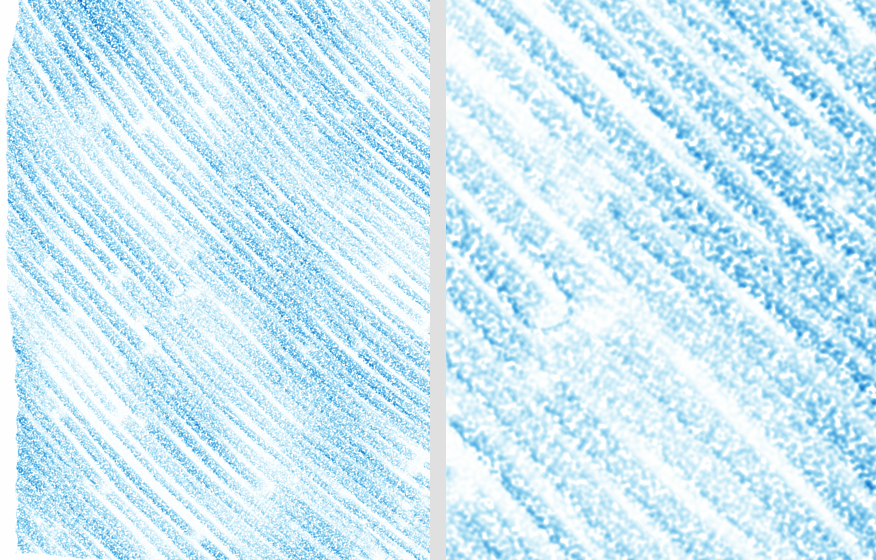
Left, the full canvas; right, a detail of the centre.
Reproduce this texture procedurally as a Shadertoy shader.

```glsl
const vec3 PAPER = vec3(0.995, 0.998, 0.995);
const vec3 BLUE_ABSORPTION = vec3(1.0, 0.355, 0.11);

float hash(vec2 p) {
    return fract(sin(dot(p, vec2(127.1, 311.7))) * 43758.5);
}

vec2 randomDirection(vec2 cell) {
    float angle = 6.2832 * hash(cell);
    return vec2(cos(angle), sin(angle));
}

float gradientNoise(vec2 p) {
    vec2 i = floor(p), f = fract(p);
    vec2 u = f * f * f * (f * (f * 6.0 - 15.0) + 10.0);
    vec2 e = vec2(0.0, 1.0);
    float a = dot(randomDirection(i), f);
    float b = dot(randomDirection(i + e.yx), f - e.yx);
    float c = dot(randomDirection(i + e.xy), f - e.xy);
    float d = dot(randomDirection(i + e.yy), f - e.yy);
    return mix(mix(a, b, u.x), mix(c, d, u.x), u.y);
}

mat2 rotation(float angle) {
    float c = cos(angle), s = sin(angle);
    return mat2(c, s, -s, c);
}

// Bent coordinates: x runs along the strokes, y across them
vec2 strokeSpace(vec2 p) {
    float across = p.y + 1.1 * p.x - 0.1 * p.x * p.x + 0.35 * p.x * p.y;
    vec2 flow = vec2(0.7 * (p.x - p.y), 0.61 * across);
    flow.y += 0.012 * gradientNoise(p * 3.0 + 7.3);
    return flow;
}

// Pressure of one family of parallel strokes with random widths and ends
float hatching(vec2 flow, float spacing, float strokeLength, float seed) {
    flow.y += 0.005 * gradientNoise(vec2(flow.x * 7.0, flow.y * 22.0) + seed);
    float row = flow.y / spacing;
    float id = floor(row);
    float run = flow.x / strokeLength + 5.0 * hash(vec2(id, seed));
    float local = fract(run);
    vec2 key = vec2(id + 31.0 * seed, floor(run));

    float center = 0.24 * (hash(key + 3.1) - 0.5);
    float halfWidth = mix(0.22, 0.42, hash(key + 5.7));
    float offset = fract(row) - 0.5 - center;
    float body = 1.0 - smoothstep(halfWidth - 0.1, halfWidth + 0.1, abs(offset));
    float rim = 1.0 - smoothstep(0.03, 0.16, abs(offset + 0.6 * halfWidth));
    float ends = smoothstep(0.0, 0.03, local) * (1.0 - smoothstep(0.95, 1.0, local));
    float force = mix(0.55, 1.3, hash(key + 9.2));
    return force * ends * body * (0.8 + 0.6 * rim);
}

// Thin U-turn where the pencil reverses, open towards the upper left
float hook(vec2 p, vec2 tip, float radius, float reach, float angle) {
    vec2 q = rotation(angle) * (p - tip);
    float fade = smoothstep(-reach, -0.2 * reach, q.x);
    float d = abs(length(vec2(max(q.x, 0.0), q.y)) - radius);
    return fade * (1.0 - smoothstep(0.0008, 0.0032, d));
}

float hooks(vec2 p, float aspect) {
    float sum = 0.0;
    for (float i = 0.0; i < 12.0; i++) {
        vec2 tip = vec2(hash(vec2(i, 1.7)) * aspect, hash(vec2(i, 4.3)));
        float radius = mix(0.008, 0.017, hash(vec2(i, 8.9)));
        float angle = mix(0.75, 1.0, hash(vec2(i, 6.1)));
        sum += hook(p, tip, radius, 0.07, angle);
    }
    return sum;
}

// Ragged blank margin at the left and lower left
float drawnArea(vec2 p) {
    float ragged = 0.006 * gradientNoise(p * 45.0);
    float margin = 0.011 + 0.017 * (1.0 - smoothstep(0.3, 0.52, p.y));
    margin += 0.022 * smoothstep(0.86, 1.0, p.y);
    float left = smoothstep(0.0, 0.004, p.x - margin + ragged);
    float bottom = smoothstep(0.0, 0.005, p.y - 0.015 + 0.09 * p.x + ragged);
    return left * bottom;
}

// Paper tooth, centred on zero
float tooth(vec2 p) {
    vec2 q = rotation(0.6) * p;
    return gradientNoise(q * 285.0) + 0.6 * gradientNoise(q * 140.0 + 19.0);
}

void mainImage(out vec4 fragColor, in vec2 fragCoord) {
    vec2 p = fragCoord / iResolution.y;
    float grain = tooth(p);
    vec2 flow = strokeSpace(p);
    flow.y += 0.0018 * grain;

    // Main hatching, heavier in some long patches
    float heavy = gradientNoise(flow * vec2(3.5, 7.0) + 2.4);
    float pressure = 0.235 * hatching(flow, 0.027, 0.55, 1.0) * (1.0 + 0.9 * heavy);

    // Overlapping passes at slightly different angles
    for (float i = 1.0; i < 4.0; i++) {
        vec2 tilted = flow + vec2(0.0, 0.09 * (i - 2.0) * flow.x);
        float patches = gradientNoise(flow * vec2(3.2, 6.0) + 13.7 * i);
        float pass = hatching(tilted, 0.015 + 0.005 * i, 0.32, 10.0 * i);
        pressure += 0.23 * pass * smoothstep(0.02, 0.36, patches);
    }
    pressure += 0.2 * hooks(p, iResolution.x / iResolution.y);
    pressure = (pressure + 0.018) * drawnArea(p);

    // Pigment catches on the tooth and absorbs light
    float ink = max(0.0, pressure * (1.0 + 2.5 * grain) - 0.008);
    fragColor = vec4(PAPER * exp(-1.1 * ink * BLUE_ABSORPTION), 1.0);
}
```
